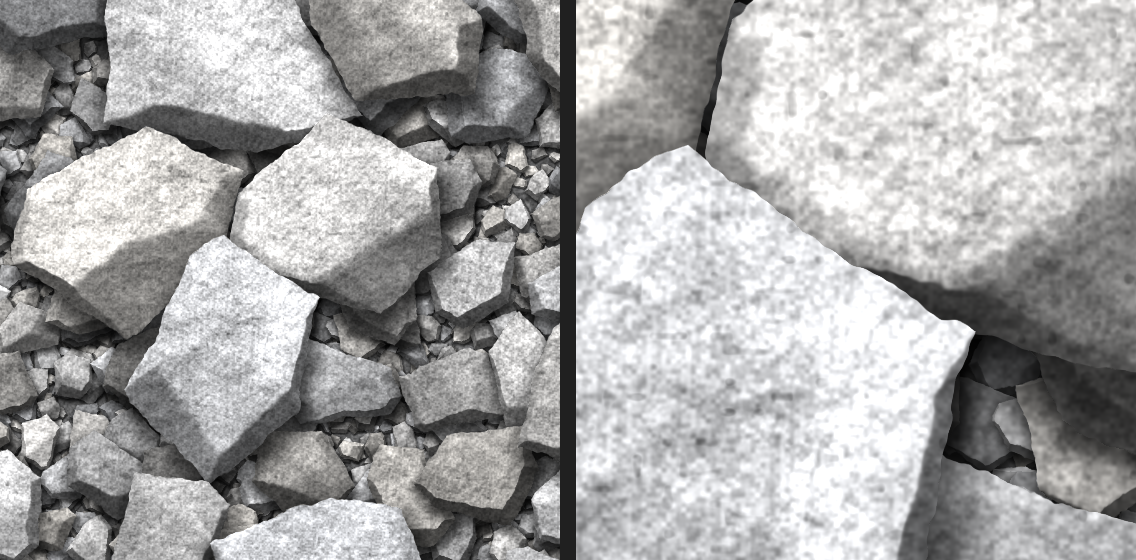
Left, the full canvas; right, a detail of the centre.
A WebGL 2 fragment shader for this texture:

```glsl
#version 300 es
precision highp float;
// Heap of angular grey quarry stones, from gravel up to large faceted blocks.

uniform vec2 u_resolution;
out vec4 fragColor;

const int LAYERS = 5;
const int SIDES = 6;
const int CROWNS = 2;              // facets on top of each stone
const float SMALLEST = 0.027;      // cell size of the gravel
const float GROWTH = 1.87;         // size ratio between layers
const float PRESENCE = 0.84;       // share of cells holding a stone
const float TOP_HEIGHT = 0.29;
const float RIDGE_SHARPNESS = 75.0;
const float EDGE_ROUGHNESS = 0.085;
const float SHADOW_DEPTH = 0.66;
const float SHADOW_REACH = 0.13;
const vec2 SHADOW_SHIFT = vec2(-0.02, 0.06);
const vec3 LIGHT = vec3(-0.16, 0.73, 0.66);
const float DARK_FACE = 0.27;
const float LIGHT_FACE = 0.80;
const float GROUND = 0.42;
const float RELIEF = 0.95;
const float DUST = 0.42;
const float GRAIN = 0.27;
const vec3 WARM = vec3(1.018, 1.0, 0.972);
const vec3 COOL = vec3(0.992, 1.0, 1.018);
const float TAU = 6.28319;

float hash(vec2 p) {
    return fract(sin(dot(p, vec2(127.1, 311.7))) * 43758.55);
}

float noise(vec2 p) {
    vec2 i = floor(p), f = fract(p);
    f = f * f * (3.0 - 2.0 * f);
    return mix(mix(hash(i), hash(i + vec2(1, 0)), f.x),
               mix(hash(i + vec2(0, 1)), hash(i + vec2(1, 1)), f.x), f.y);
}

// Fractal noise around 0.6
float fbm(vec2 p) {
    float sum = 0.0, amp = 0.5;
    for (int i = 0; i < 5; i++) {
        sum += amp * noise(p);
        p = mat2(1.6, 1.2, -1.2, 1.6) * p + 7.3;
        amp *= 0.62;
    }
    return sum;
}

// One convex stone: x = edge distance, y = shadow distance, z = face tone
vec3 stone(vec2 p, vec2 id) {
    float turn = hash(id + 3.1) * TAU;
    vec2 radii = vec2(mix(0.50, 0.76, hash(id + 5.7)), mix(0.35, 0.52, hash(id + 8.3)));
    radii *= mix(0.82, 1.0, hash(id + 9.4));
    vec3 normal = vec3(0.0);
    float weight, edge = -1e3, shadow = -1e3;

    // Tilted facets that meet on top
    for (int i = 0; i < CROWNS; i++) {
        vec2 key = id + 4.19 * float(i);
        vec2 tilt = vec2(1.1 * hash(key + 11.9) - 0.55, mix(-0.35, 0.65, hash(key + 14.2)));
        weight = exp(-RIDGE_SHARPNESS * max(TOP_HEIGHT - 0.7 * dot(tilt, p), -0.9));
        normal += weight * normalize(vec3(tilt, 1.0));
    }
    // Sloping sides, blended only at the ridges
    for (int i = 0; i < SIDES; i++) {
        vec2 key = id + 2.37 * float(i);
        float angle = (float(i) + 0.75 * hash(key + 17.5)) * TAU / float(SIDES);
        float reach = length(radii * vec2(cos(angle), sin(angle))) * mix(0.78, 1.06, hash(key + 21.3));
        vec2 side = vec2(cos(angle + turn), sin(angle + turn));
        float d = dot(p, side) - reach;
        edge = max(edge, d);
        shadow = max(shadow, d + dot(SHADOW_SHIFT, side));
        float slope = mix(0.7, 4.4, hash(key + 26.8));
        weight = exp(-RIDGE_SHARPNESS * clamp(-d * slope, -0.9, 1.0));
        normal += weight * normalize(vec3(side * slope, 1.0));
    }
    float lit = dot(normalize(normal + 1e-30), LIGHT);
    float tone = mix(DARK_FACE, LIGHT_FACE, smoothstep(-0.35, 1.0, lit));
    return vec3(edge, shadow, tone * mix(0.74, 1.14, hash(id + 31.4)));
}

void main() {
    vec2 uv = gl_FragCoord.xy / u_resolution.y;
    float tone = GROUND * mix(0.6, 1.2, fbm(uv * 45.0));
    vec2 topId = vec2(0.0);

    // Layers of growing stones, each shading what lies below
    float size = SMALLEST;
    for (int layer = 0; layer < LAYERS; layer++) {
        vec2 p = uv / size + 13.7 * float(layer + 1);
        float pixel = 0.8 / (u_resolution.y * size);
        vec2 cell = floor(p);
        vec2 rough = vec2(fbm(p * 3.5), fbm(p * 3.5 + 41.0)) - 0.6;
        for (int k = 0; k < 9; k++) {
            vec2 id = cell + vec2(k % 3 - 1, 1 - k / 3);
            if (hash(id + 43.6) > PRESENCE) continue;
            vec2 centre = id + 0.28 + 0.44 * vec2(hash(id + 47.1), hash(id + 52.9));
            centre.x += 0.5 * mod(id.y, 2.0) - 0.25;
            vec2 local = p - centre;
            if (dot(local, local) > 1.3) continue;
            vec3 s = stone(local + EDGE_ROUGHNESS * rough, id);
            tone *= 1.0 - SHADOW_DEPTH * smoothstep(SHADOW_REACH, -0.06, s.y);
            float cover = 1.0 - smoothstep(-pixel, pixel, s.x);
            tone = mix(tone, s.z, cover);
            if (cover > 0.5) topId = id;
        }
        size *= GROWTH;
    }

    // Weathered relief, pale dust and mineral grain
    vec2 surface = uv + 5.0 * vec2(hash(topId + 61.0), hash(topId + 67.0));
    float relief = fbm(surface * 24.0) - fbm(surface * 24.0 + 0.18 * LIGHT.xy);
    float dust = fbm(surface * 9.0) - 0.6;
    float grain = noise(surface * 340.0) + 0.6 * noise(surface * 170.0) - 0.8;
    float pits = smoothstep(0.76, 0.92, noise(surface * 110.0));
    tone *= 1.0 + RELIEF * relief + DUST * dust + GRAIN * grain - 0.16 * pits;
    tone *= 1.0 + 0.12 * smoothstep(0.64, 0.82, fbm(surface * 34.0));

    vec3 tint = mix(COOL, WARM, hash(topId + 73.0));
    fragColor = vec4(clamp(tone * tint, 0.0, 1.0), 1.0);
}
```
